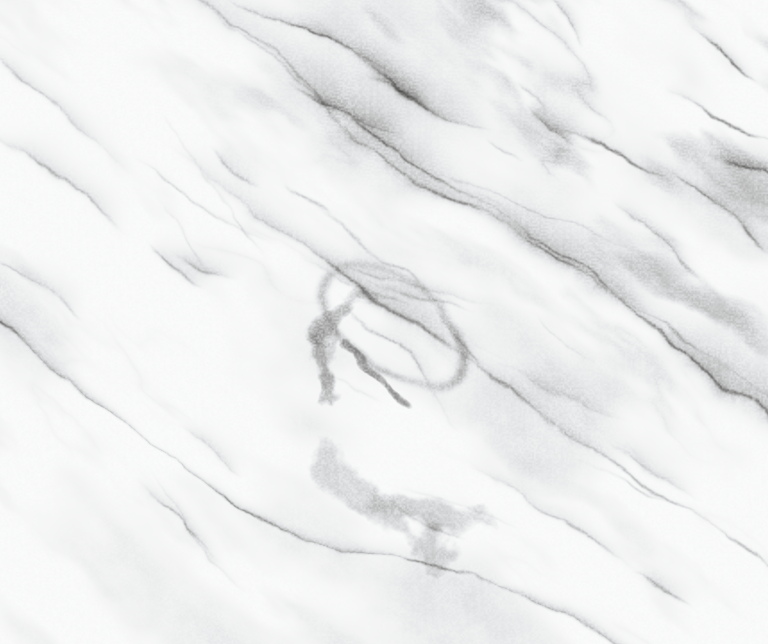
This texture is drawn by a WebGL 2 fragment shader. Its source:

```glsl
#version 300 es
precision highp float;
// White marble with grey diagonal veins, short dark flecks and soft mist.

#define TILT 0.6435        // downward slope of the veins, radians
#define BEND 0.10          // large shared bending of the veins
#define CORE_WIDTH 0.0026  // half width of the dark hairlines
#define CORE_INK 0.50
#define SHADE_INK 0.34
#define MINOR_VEINS 44
#define WISP_INK 0.26
#define MIST_INK 0.10
#define GRAIN_SCALE 360.0
#define STONE vec3(0.974, 0.979, 0.976)
#define DARK vec3(0.24, 0.24, 0.235)

uniform vec2 u_resolution;
out vec4 fragColor;

float hash(vec2 p) {
    return fract(sin(dot(p, vec2(127.1, 311.7))) * 43758.5453);
}

float noise(vec2 p) {
    vec2 i = floor(p), f = fract(p);
    f = f * f * (3.0 - 2.0 * f);
    return mix(mix(hash(i), hash(i + vec2(1, 0)), f.x),
               mix(hash(i + vec2(0, 1)), hash(i + vec2(1, 1)), f.x), f.y);
}

float fbm(vec2 p) {
    float sum = 0.0, amp = 0.53;
    for (int i = 0; i < 4; i++) {
        sum += amp * noise(p);
        p = mat2(0.8, 0.6, -0.6, 0.8) * p * 2.03 + 17.3;
        amp *= 0.5;
    }
    return sum;
}

// x runs along the veins, y across them
vec2 toVein(vec2 p) {
    float c = cos(TILT), s = sin(TILT);
    return vec2(c * p.x - s * p.y, s * p.x + c * p.y);
}

float line(float d, float w) { return exp(-d * d / (w * w)); }

// One vein along y = 0: a one-sided grey shade with a broken dark core
float strand(vec2 q, float seed, float width) {
    float wander = 0.045 * (noise(vec2(q.x * 3.5, seed)) - 0.5)
                 + 0.014 * (noise(vec2(q.x * 14.0, seed + 5.0)) - 0.5);
    float d = q.y - wander;
    float body = smoothstep(0.15, 0.85, noise(vec2(q.x * 6.0, seed + 9.0)));
    float w = width * (0.3 + body);
    float shade = d > 0.0 ? exp(-d / w) : exp(d / (0.25 * w));
    float gaps = smoothstep(0.35, 0.85, noise(vec2(q.x * 13.0, seed + 13.0)));
    return SHADE_INK * shade * (0.15 + 0.85 * body)
         + CORE_INK * line(d, CORE_WIDTH) * (0.15 + 0.85 * gaps);
}

// Ragged stain around the segment from a to b
float stain(vec2 p, vec2 a, vec2 b, float width) {
    vec2 ab = b - a;
    float t = clamp(dot(p - a, ab) / dot(ab, ab), 0.0, 1.0);
    float d = length(p - a - ab * t) + width * 2.2 * (fbm(p * 28.0) - 0.5);
    return smoothstep(width, 0.2 * width, d);
}

float minorVeins(vec2 q, float aspect) {
    float ink = 0.0;
    for (int i = 0; i < MINOR_VEINS; i++) {
        float seed = 31.0 * float(i) + 7.0;
        vec2 spot = vec2(hash(vec2(seed, 1.0)) * aspect, pow(hash(vec2(seed, 2.0)), 0.65));
        vec2 centre = toVein(spot);
        vec2 local = q - centre;
        float reach = mix(0.04, 0.19, hash(vec2(seed, 3.0)));
        local.y += local.x * 0.5 * (hash(vec2(seed, 4.0)) - 0.5);
        if (abs(local.x) > reach || abs(local.y) > 0.12) continue;
        float taper = smoothstep(reach, 0.2 * reach, abs(local.x));
        float strength = mix(0.4, 1.0, smoothstep(0.8, 1.1, centre.y));
        ink += taper * strength * strand(local, seed, 0.011);
    }
    return ink;
}

void main() {
    vec2 p = gl_FragCoord.xy / u_resolution.y;
    vec2 q = toVein(p);
    float rough = fbm(p * 26.0) - 0.5;
    q.y += BEND * (fbm(p * 2.3 + 4.0) - 0.5) + 0.014 * rough;
    q.x += 0.05 * (fbm(p * 4.0 + 40.0) - 0.5);

    // Long veins
    float grow = mix(0.3, 1.0, smoothstep(-0.25, 0.2, q.x));
    float ink = grow * strand(q - vec2(0.0, 0.985), 3.0, 0.030);
    ink += 0.7 * grow * strand(q - vec2(0.0, 1.005), 57.0, 0.010);
    ink += 0.75 * smoothstep(-0.3, 0.05, q.x) * strand(q - vec2(0.0, 0.79), 91.0, 0.015);
    ink += 0.8 * strand(q - vec2(0.0, 0.37 + 0.22 * max(q.x, 0.0)), 143.0, 0.005);
    ink += minorVeins(q, u_resolution.x / u_resolution.y);

    // Streaky wisps and filaments, densest in the upper right
    float band = mix(0.18, 1.0, smoothstep(0.84, 1.08, q.y));
    float streak = fbm(q * vec2(4.0, 13.0) + 11.0);
    float ridge = 1.0 - abs(2.0 * fbm(q * vec2(2.5, 8.0) + 63.0) - 1.0);
    float patches = smoothstep(0.42, 0.7, fbm(p * 5.0 + 29.0));
    ink += WISP_INK * band * (smoothstep(0.55, 0.82, streak) + 0.7 * pow(ridge, 22.0) * patches);

    // Closed loop with ragged stains beside it
    vec2 bent = p + 0.05 * (vec2(fbm(p * 7.0), fbm(p * 7.0 + 50.0)) - 0.5);
    vec2 loopPos = toVein(bent - vec2(0.60, 0.50));
    float ring = (length(loopPos / vec2(0.125, 0.075)) - 1.0) * 0.085;
    ink += (0.12 + 0.3 * patches) * line(ring, 0.006);
    ink += 0.32 * stain(bent, vec2(0.55, 0.55), vec2(0.49, 0.47), 0.022);
    ink += 0.36 * stain(bent, vec2(0.49, 0.47), vec2(0.52, 0.38), 0.019);
    ink += 0.50 * stain(bent, vec2(0.53, 0.455), vec2(0.63, 0.365), 0.008);
    ink += 0.17 * stain(bent, vec2(0.51, 0.28), vec2(0.68, 0.13), 0.030);
    ink += 0.17 * stain(bent, vec2(0.60, 0.21), vec2(0.76, 0.19), 0.020);

    // Mist, grain and tone
    ink += MIST_INK * smoothstep(0.48, 0.8, fbm(q * vec2(2.2, 5.0) + 80.0));
    float grain = noise(p * GRAIN_SCALE) - 0.5;
    ink = max(ink * (1.0 + 0.7 * grain + 0.8 * rough), 0.0);
    ink = 1.0 - exp(-ink * 1.05);
    vec3 colour = mix(STONE, DARK, ink) + 0.012 * grain;
    colour.b += 0.008 * smoothstep(0.03, 0.1, ink) * smoothstep(0.4, 0.15, ink);
    fragColor = vec4(colour, 1.0);
}
```
